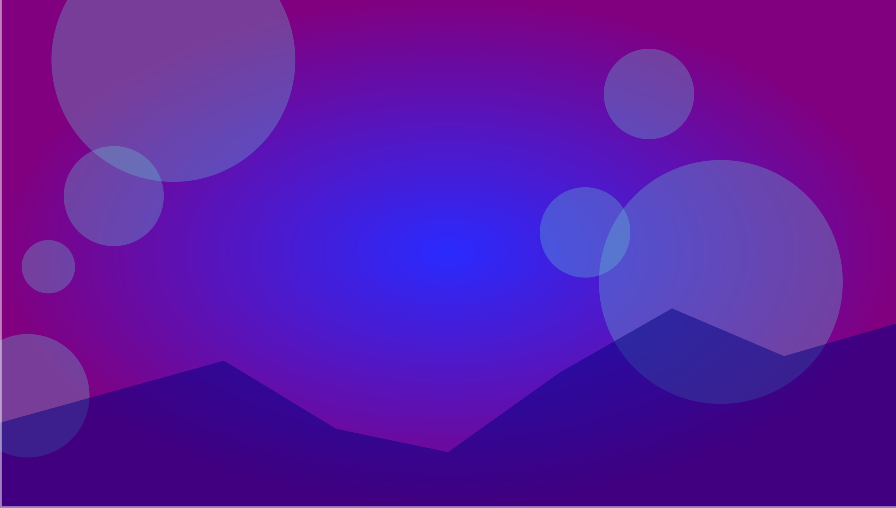
A Shadertoy shader for this background:

```glsl
// Translucent bubbles drifting over a blue-to-purple radial glow, with a
// navy mountain range in front and a hairline pale rim at left and bottom.
// Bubbles are blended circle distances; the range is a piecewise line.

#define GLOW_COLOR   vec3(0.165, 0.165, 1.0)
#define EDGE_COLOR   vec3(0.502, 0.0, 0.502)
#define BUBBLE_COLOR vec3(0.40, 0.80, 0.82)
#define RANGE_COLOR  vec3(0.0, 0.0, 0.502)
#define RIM_COLOR    vec3(1.0)
#define BUBBLE_ALPHA 0.3
#define RANGE_ALPHA  0.5
#define RIM_ALPHA    0.5
#define RIM_WIDTH    0.0034
#define GLOW_CENTER  vec2(0.5, 0.503)
#define GLOW_RADIUS  0.5
#define SOFTNESS     0.6

const int BUBBLE_COUNT = 7;
const int SEGMENT_COUNT = 8;

// Center as a fraction of the canvas, radius as a fraction of its height
const vec3 BUBBLES[BUBBLE_COUNT] = vec3[](
    vec3(0.1935, 0.882, 0.240), vec3(0.127, 0.614, 0.0985),
    vec3(0.054, 0.475, 0.0525), vec3(0.031, 0.221, 0.1215),
    vec3(0.7243, 0.815, 0.089), vec3(0.653, 0.5425, 0.089),
    vec3(0.8045, 0.445, 0.240));

// Ridge heights at evenly spaced positions from left to right
const float RIDGE[SEGMENT_COUNT + 1] = float[](
    0.168, 0.229, 0.290, 0.156, 0.110, 0.267, 0.393, 0.299, 0.363);

// Coverage of a shape from its signed distance, softened at the edge
float coverage(float distanceToEdge, float softness) {
    return clamp(0.5 - distanceToEdge / softness, 0.0, 1.0);
}

// Signed distance to the ridge line, negative below it
float ridgeDistance(vec2 uv, float aspect) {
    float x = clamp(uv.x, 0.0, 0.9999) * float(SEGMENT_COUNT);
    int i = int(x);
    float rise = RIDGE[i + 1] - RIDGE[i];
    float slope = rise * float(SEGMENT_COUNT) / aspect;
    float height = RIDGE[i] + rise * fract(x);
    return (uv.y - height) / sqrt(1.0 + slope * slope);
}

void mainImage(out vec4 fragColor, in vec2 fragCoord) {
    vec2 uv = fragCoord / iResolution.xy;
    float aspect = iResolution.x / iResolution.y;
    float softness = SOFTNESS / iResolution.y;

    // Elliptical glow
    float falloff = min(length(uv - GLOW_CENTER) / GLOW_RADIUS, 1.0);
    vec3 color = mix(GLOW_COLOR, EDGE_COLOR, falloff);

    // Overlapping bubbles
    for (int i = 0; i < BUBBLE_COUNT; i++) {
        vec3 bubble = BUBBLES[i];
        vec2 offset = (uv - bubble.xy) * vec2(aspect, 1.0);
        float mask = coverage(length(offset) - bubble.z, softness);
        color = mix(color, BUBBLE_COLOR, BUBBLE_ALPHA * mask);
    }

    // Mountain range in front
    float rangeMask = coverage(ridgeDistance(uv, aspect), softness);
    color = mix(color, RANGE_COLOR, RANGE_ALPHA * rangeMask);

    // Pale rim along the left and bottom borders
    float rimDistance = min(uv.x * aspect, uv.y) - RIM_WIDTH;
    color = mix(color, RIM_COLOR, RIM_ALPHA * coverage(rimDistance, softness));

    fragColor = vec4(color, 1.0);
}
```
